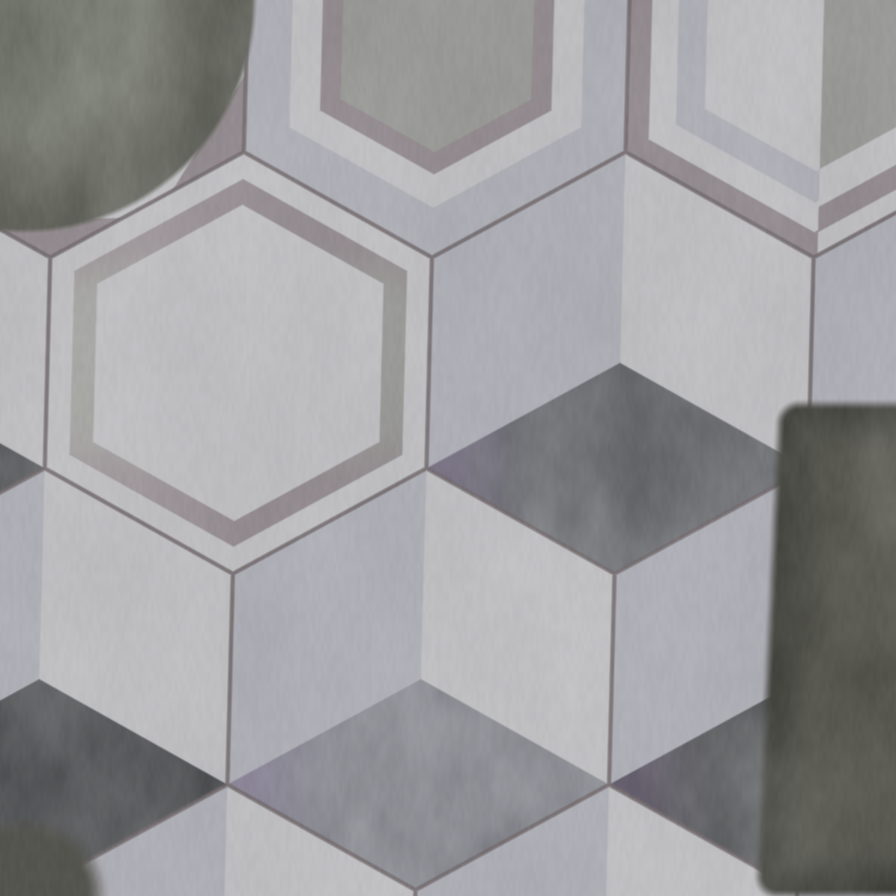
Write a WebGL 1 fragment shader that draws this pattern.

```glsl
precision highp float;
uniform vec2 u_resolution;

const float TILE_WIDTH = 0.426;
const float ROW_STEP = 0.353;
const vec2 FIRST_TILE = vec2(0.266, 0.405);
const float LEAN = 0.026;
const float GROUT_HALF = 0.0055;
const float BLUR = 0.004;
const float GRAIN = 0.02;
const vec3 PALE = vec3(0.745, 0.745, 0.757);
const vec3 LAVENDER = vec3(0.680, 0.680, 0.710);
const vec3 MAUVE = vec3(0.575, 0.545, 0.560);
const vec3 STONE = vec3(0.600, 0.600, 0.590);
const vec3 SLATE = vec3(0.530, 0.535, 0.560);
const vec3 GROUT = vec3(0.450, 0.420, 0.430);
const vec3 OLIVE = vec3(0.490, 0.500, 0.465);
const vec3 DARK_OLIVE = vec3(0.350, 0.350, 0.325);

float soft; // edge softness in tile widths

float hash(vec2 p) {
  return fract(sin(dot(p, vec2(127.1, 311.7))) * 43758.55);
}

float noise(vec2 p) {
  vec2 i = floor(p), f = fract(p);
  f = f * f * (3.0 - 2.0 * f);
  return mix(mix(hash(i), hash(i + vec2(1.0, 0.0)), f.x),
             mix(hash(i + vec2(0.0, 1.0)), hash(i + 1.0), f.x), f.y);
}

float fbm(vec2 p) {
  float sum = 0.0, amp = 0.5;
  for (int i = 0; i < 4; i++) {
    sum += amp * noise(p);
    p = p * 2.1 + 7.3;
    amp *= 0.5;
  }
  return sum;
}

float above(float edge, float d) {
  return smoothstep(edge - soft, edge + soft, d);
}

float band(float lo, float hi, float d) {
  return above(lo, d) - above(hi, d);
}

// Distance from the tile centre in hexagon metric; 0.5 on the border
float hexMetric(vec2 p) {
  p = abs(p);
  return max(p.x, dot(p, vec2(0.5, 0.8660254)));
}

vec2 nearestCentre(vec2 p) {
  vec2 s = vec2(1.0, 1.7320508);
  vec2 a = s * floor(p / s + 0.5);
  vec2 b = s * (floor(p / s) + 0.5);
  return length(p - a) < length(p - b) ? a : b;
}

// Tile designs
vec3 cubeTile(vec2 p, vec2 id, float mottle) {
  vec3 col = mix(LAVENDER, PALE, above(0.0, p.x));
  float fade = 0.11 * min(abs(id.x - 0.5) * 1.5, 1.5);
  vec3 dark = SLATE - fade * vec3(1.0, 1.0, 1.1) + (mottle - 0.47) * 0.2;
  dark += vec3(0.03, 0.0, 0.05) * smoothstep(0.2, 0.5, -p.x);
  return mix(col, dark, above(0.0, (p.y - abs(p.x) * 0.57735) * 0.866));
}

vec3 ringTile(vec2 p, float d) {
  vec3 ring = mix(STONE, MAUVE, smoothstep(0.15, 0.35, abs(p.y)));
  ring += 0.05 * smoothstep(0.1, -0.3, p.x);
  return mix(PALE, ring, band(0.375, 0.436, d));
}

vec3 frameTile(float d) {
  vec3 col = mix(STONE, MAUVE, above(0.25, d));
  col = mix(col, PALE, above(0.303, d));
  return mix(col, LAVENDER, above(0.382, d));
}

vec3 splitTile(vec2 p, float d) {
  vec3 left = mix(PALE, LAVENDER, band(0.295, 0.37, d));
  left = mix(left, MAUVE, above(0.44, d));
  vec3 right = mix(STONE, PALE, above(0.295, d));
  right = mix(right, MAUVE, band(0.385, 0.445, d));
  return mix(left, right, above(0.01, p.x));
}

vec3 cornerTile(vec2 p) {
  return mix(PALE, MAUVE, above(0.47, hexMetric(p.yx)));
}

void main() {
  vec2 q = gl_FragCoord.xy / u_resolution;
  q.y = 1.0 - q.y; // measured downwards
  float pixel = 1.0 / min(u_resolution.x, u_resolution.y);
  soft = max(BLUR, pixel / TILE_WIDTH);

  // Leaning hexagonal grid
  vec2 g = q - FIRST_TILE;
  g.x += LEAN * g.y;
  g = vec2(g.x / TILE_WIDTH, g.y / ROW_STEP * 0.8660254);
  vec2 id = nearestCentre(g);
  vec2 p = g - id;
  float d = hexMetric(p);
  float mottle = fbm(q * vec2(14.0, 8.0));

  vec3 col = cubeTile(p, id, mottle);
  if (id.y < -0.5) {
    if (id.x < 0.0) col = cornerTile(p);
    else if (id.x < 1.0) col = frameTile(d);
    else col = splitTile(p, d);
  } else if (length(id) < 0.1) {
    col = ringTile(p, d);
  }
  col = mix(col, GROUT, 0.85 * above(0.5 - GROUT_HALF, d));
  col += (mottle - 0.47) * 0.04;

  // Blurred round shapes in the upper and lower left corners
  float disc = length(q - vec2(0.026, 0.0)) - 0.258;
  vec3 discCol = mix(OLIVE, DARK_OLIVE, smoothstep(-0.13, 0.0, disc) * 0.6);
  col = mix(discCol + (mottle - 0.47) * 0.2, col, smoothstep(-0.004, 0.004, disc));
  float blob = length(q - vec2(0.03, 1.0)) - 0.08;
  col = mix(DARK_OLIVE * 0.95, col, smoothstep(-0.015, 0.015, blob));

  // Blurred upright block at the right
  vec2 b = q - vec2(1.06, 0.725);
  b.x += 0.046 * b.y;
  vec2 r = abs(b) - vec2(0.18, 0.252);
  float block = length(max(r, 0.0)) + min(max(r.x, r.y), 0.0) - 0.022;
  vec3 blockCol = DARK_OLIVE * mix(0.8, 1.05, smoothstep(0.0, 0.06, -block));
  blockCol += (mottle - 0.47) * 0.16;
  col = mix(blockCol, col, smoothstep(-0.007, 0.007, block));

  // Fine vertical grain
  col += GRAIN * (noise(q * vec2(300.0, 90.0)) - 0.5);
  gl_FragColor = vec4(clamp(col, 0.0, 1.0), 1.0);
}
```
